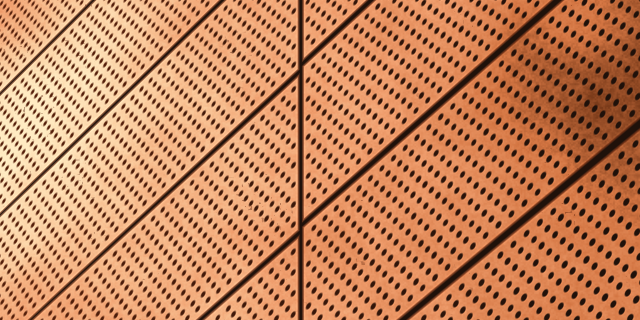
Reproduce this texture procedurally as a WebGL 1 fragment shader.

```glsl
precision highp float;
uniform vec2 u_resolution;

#define ROWS 15.0
#define COLUMNS 15.4
#define ROW_MARGIN 0.05
#define POST_GAP 0.028
#define POST_X 0.94
#define POST_HALF 0.007
#define SEAM_HALF 0.0078
#define HOLE_RADII vec2(0.0108, 0.0055)
#define HOLE_ANGLE 1.02
#define PANEL_STEP 0.035
#define GRAIN 0.26

// Perspective of the facade: depth, panel axis and column axis
const vec3 DEPTH = vec3(0.095, -0.053, 0.545);
const vec3 ACROSS = vec3(-0.877, 1.0, -0.276);
const vec3 ALONG = vec3(1.0, 0.0, 0.0);

const vec3 UMBER = vec3(0.48, 0.23, 0.10);
const vec3 COPPER = vec3(0.83, 0.46, 0.26);
const vec3 APRICOT = vec3(0.94, 0.62, 0.43);
const vec3 PEACH = vec3(0.98, 0.79, 0.61);
const vec3 GLARE = vec3(1.0, 0.92, 0.76);
const vec3 BROWN = vec3(0.33, 0.12, 0.04);
const vec3 GAP = vec3(0.12, 0.065, 0.04);

float hash(vec2 p) {
  vec3 q = fract(vec3(p.xyx) * 0.1031);
  q += dot(q, q.yzx + 33.33);
  return fract((q.x + q.y) * q.z);
}

float noise(vec2 p) {
  vec2 i = floor(p), f = fract(p);
  f = f * f * (3.0 - 2.0 * f);
  return mix(mix(hash(i), hash(i + vec2(1.0, 0.0)), f.x),
             mix(hash(i + vec2(0.0, 1.0)), hash(i + 1.0), f.x), f.y);
}

float fbm(vec2 p) {
  float sum = 0.0, amp = 0.5;
  for (int i = 0; i < 4; i++) {
    sum += amp * noise(p);
    p = p * 2.03 + 7.1;
    amp *= 0.5;
  }
  return sum;
}

// Canvas position of a facade coordinate (along, across)
vec2 unproject(vec2 s) {
  vec3 a = ALONG - s.x * DEPTH;
  vec3 b = ACROSS - s.y * DEPTH;
  return vec2(a.y * b.z - b.y * a.z, b.x * a.z - a.x * b.z) / (a.x * b.y - b.x * a.y);
}

// Normalised radius of the oval hole, 1 on its rim
float oval(vec2 d, vec2 radii) {
  float c = cos(HOLE_ANGLE), s = sin(HOLE_ANGLE);
  return length(vec2(c * d.x + s * d.y, c * d.y - s * d.x) / radii);
}

vec3 copperRamp(float t) {
  vec3 c = mix(UMBER, COPPER, clamp(t, 0.0, 1.0));
  c = mix(c, APRICOT, clamp(t - 1.0, 0.0, 1.0));
  c = mix(c, PEACH, clamp(t - 2.0, 0.0, 1.0));
  return mix(c, GLARE, clamp(t - 3.0, 0.0, 1.0));
}

void main() {
  float px = 1.0 / u_resolution.y;
  vec2 p = gl_FragCoord.xy * px - vec2(POST_X, 0.0);
  float side = step(0.0, p.x);
  float shift = -PANEL_STEP * side;
  vec3 h = vec3(p, 1.0);
  float depth = dot(DEPTH, h);
  vec2 facade = vec2(dot(ALONG, h), dot(ACROSS, h)) / depth;
  float v = facade.y + shift;
  float panel = floor(v);

  // Light, shade and weathering
  vec2 g = p - vec2(-0.86, 0.66);
  vec2 slant = vec2(g.x + g.y, g.y - g.x) * 0.707;
  float glow = exp(-dot(slant * vec2(2.2, 4.0), slant * vec2(2.2, 4.0)));
  vec2 dark = (p - vec2(0.97, 0.68)) * vec2(2.6, 3.0);
  float tone = 2.05 - 0.85 * p.x + 1.5 * glow - 1.0 * exp(-dot(dark, dark));
  tone -= 1.0 * smoothstep(0.4, 0.0, length(p - vec2(-0.94, 1.0)));
  tone -= 0.6 * smoothstep(0.45, 0.0, p.y) * smoothstep(-0.3, -0.9, p.x);
  tone += 0.3 * (hash(vec2(panel + 9.0, side * 5.0 + 2.0)) - 0.5);
  tone += 1.2 * (fbm(p * 4.5 + 20.0) - 0.47);
  tone += GRAIN * (noise(p * 190.0 + 400.0) - 0.5) + GRAIN * (noise(p * 80.0 + 300.0) - 0.5);
  vec3 color = copperRamp(tone);

  // Scattered rust specks
  float speck = smoothstep(0.86, 0.96, noise(p * 110.0 + 150.0)) * smoothstep(0.55, 0.7, fbm(p * 6.0 + 50.0));
  color = mix(color, BROWN, 0.4 * speck);

  // Perforation: ovals in rows along each panel, every other row staggered
  float span = 1.0 - 2.0 * ROW_MARGIN;
  float row = clamp(floor((v - panel - ROW_MARGIN) / span * ROWS), 0.0, ROWS - 1.0);
  float stagger = 0.5 * abs(mod(row, 2.0) - side);
  float column = max(floor((abs(facade.x) - POST_GAP) * COLUMNS - stagger + 0.25), 0.0);
  float columnU = (2.0 * side - 1.0) * (POST_GAP + (column + 0.25 + stagger) / COLUMNS);
  float rowV = panel + ROW_MARGIN + (row + 0.5) / ROWS * span;
  vec2 center = unproject(vec2(columnU, rowV - shift));
  float size = depth / 0.52 * (0.95 + 0.1 * hash(vec2(column + 80.0 * side, row + panel * ROWS + 90.0)));
  vec2 radii = HOLE_RADII * size * vec2(1.0, depth / 0.52);
  float soft = 0.8 * px / radii.y;
  float rim = oval(p - center - vec2(0.0016, -0.0016) * size, radii * 1.14);
  color = mix(color, color * 1.06 + 0.01, 1.0 - smoothstep(1.0 - soft, 1.0 + soft, rim));
  float hole = oval(p - center, radii);
  vec3 inside = mix(GAP, BROWN, clamp(0.5 - 0.6 * p.x + 0.5 * glow, 0.0, 1.0));
  color = mix(color, inside, 1.0 - smoothstep(1.0 - soft, 1.0 + soft, hole));

  // Seams: diagonal joints and the upright joint, with worn edges
  float diagonal = abs(v - floor(v + 0.5)) * depth * 0.74 - SEAM_HALF - 0.0042 * p.x;
  float seam = min(diagonal, abs(p.x) - POST_HALF);
  float edge = smoothstep(0.010, 0.004, seam) * (0.5 + 0.5 * noise(p * 45.0 + 90.0));
  color = mix(color, color * 1.07 + 0.01, edge);
  color = mix(color, BROWN, 0.7 * smoothstep(0.002 + px, 0.0, seam));
  color = mix(color, GAP, 1.0 - smoothstep(-0.0025 - px, px * 0.5, seam));

  gl_FragColor = vec4(clamp(color, 0.0, 1.0), 1.0);
}
```
